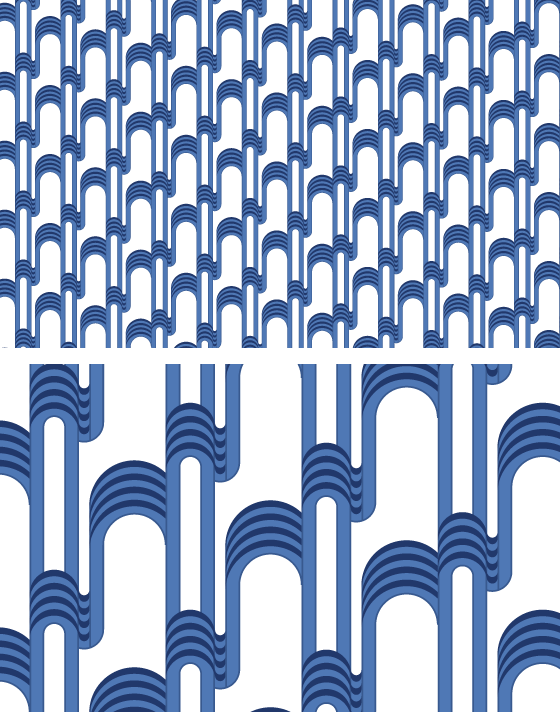
Top, the full canvas; bottom, a detail of the centre.
Give the GLSL for this pattern, as a WebGL 1 fragment shader.

```glsl
precision highp float;
// Staggered columns of a blue striped ribbon that loops through narrow and wide arches on white.

uniform vec2 u_resolution;

#define VIEW_WIDTH 1152.0          // design units across the canvas
#define CELL vec2(93.3, 141.9)     // column spacing and row spacing
#define ORIGIN vec2(48.0, 108.0)   // first narrow arch: centre x, crown y
#define STEP_DOWN 27.4             // drop from one column to the next
#define GROUP_DROP 20.2            // extra drop after every fourth column
#define STRIPE 9.0                 // spacing of the stacked stripes
#define BAND 10.2                  // ribbon width
#define EDGE 1.2                   // outline width
#define WHITE vec3(1.0)
#define BLUE vec3(0.31, 0.47, 0.71)
#define OUTLINE vec3(0.22, 0.35, 0.56)
#define NAVY vec3(0.13, 0.22, 0.42)

const float NARROW = 17.0;         // outer radius of the narrow arch
const float WIDE = 31.0;           // outer radius of the wide arch
const float HOOK = 3.5;            // inner radius of the hook
const float WIDE_X = 55.0;         // wide arch centre, from the bar
const float HOOK_X = 20.5;         // hook centre, from the bar
const float RISE = 75.0;           // wide crown above the narrow crown
const float STACK = 3.0 * STRIPE;  // depth of the stacked copies

// Signed distances to endless legs, y pointing down
float roundTop(vec2 p, float r) {
  return length(vec2(p.x, min(p.y, 0.0))) - r;
}

float roundBottom(vec2 p, float r) {
  return length(vec2(p.x, max(p.y, 0.0))) - r;
}

float bulge(float x, float r) {
  return sqrt(max(r * r - x * x, 0.0));
}

// Four stripes below the upper rim, then plain ribbon with outlines
vec3 ribbon(float depth, float edge) {
  if (depth < 4.0 * STRIPE && fract(depth / STRIPE) < 0.5) return NAVY;
  return edge < EDGE ? OUTLINE : BLUE;
}

// Narrow arch whose two legs form the vertical bar
vec3 bar(vec2 p) {
  p.y = mod(p.y, CELL.y);
  float rim = NARROW - bulge(p.x, NARROW);
  if (p.y < rim) p.y += CELL.y;
  float slot = roundTop(p - vec2(0.0, NARROW + STACK), NARROW - BAND);
  if (slot < 0.0) return WHITE;
  return ribbon(p.y - rim, min(slot, NARROW - abs(p.x)));
}

// Wide arch, its left leg and the hook that joins it to the bar
vec3 link(vec2 p) {
  p.y = mod(p.y + RISE, CELL.y);
  float hookY = RISE + 14.0;
  float outer = roundBottom(p - vec2(HOOK_X, hookY + STACK), HOOK + BAND);
  float hx = p.x - HOOK_X;
  if (hx < HOOK) {
    float hookDepth = p.y - hookY - bulge(hx, HOOK);
    return hookDepth < 0.0 || outer > 0.0 ? WHITE : ribbon(hookDepth, -outer);
  }
  float x = p.x - WIDE_X;
  float depth = p.y - WIDE + bulge(x, WIDE);
  float springY = WIDE + STACK;
  float inner = roundTop(vec2(x, p.y - springY), WIDE - BAND);
  bool belowHook = p.y > springY && outer > 0.0;
  if (depth < 0.0 || inner < 0.0 || belowHook) return WHITE;
  float edge = min(inner, WIDE - abs(x));
  if (p.y > springY) edge = min(edge, -outer);
  return ribbon(depth, edge);
}

vec3 pattern(vec2 p) {
  p -= ORIGIN;
  float column = floor((p.x + NARROW) / CELL.x);
  p.x -= column * CELL.x;
  p.y -= column * STEP_DOWN + GROUP_DROP * floor((column + 1.0) / 4.0);
  if (p.x < NARROW) return bar(p);
  return link(p);
}

void main() {
  // Average a 4 by 4 grid of samples to smooth the edges
  vec3 sum = vec3(0.0);
  for (int i = 0; i < 4; i++) {
    for (int j = 0; j < 4; j++) {
      vec2 offset = (vec2(float(i), float(j)) - 1.5) / 4.0;
      vec2 pixel = gl_FragCoord.xy + offset;
      pixel.y = u_resolution.y - pixel.y;
      sum += pattern(pixel * VIEW_WIDTH / u_resolution.x);
    }
  }
  gl_FragColor = vec4(sum / 16.0, 1.0);
}
```
